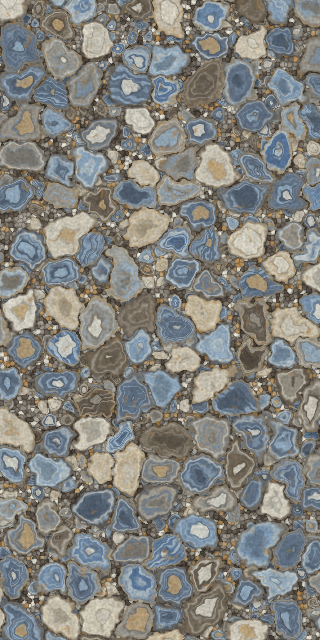
Reproduce this texture procedurally as a WebGL 1 fragment shader.

```glsl
precision highp float;
uniform vec2 u_resolution;

#define STONES 8.4        // large stones across the width
#define PEBBLES 21.0      // small stones across the width
#define GRAINS 72.0       // gravel grains across the width
#define GAP 0.055         // gravel seam between touching stones
#define WOBBLE 0.16       // irregularity of the outlines
#define BAND_CONTRAST 0.85
#define RIM_STRENGTH 0.7
#define SPECKLE 0.13

const vec3 SLATE = vec3(0.37, 0.43, 0.50);
const vec3 SKY   = vec3(0.57, 0.66, 0.73);
const vec3 DEEP  = vec3(0.30, 0.41, 0.55);
const vec3 GREY  = vec3(0.58, 0.56, 0.52);
const vec3 CREAM = vec3(0.82, 0.81, 0.76);
const vec3 TAN   = vec3(0.70, 0.60, 0.44);
const vec3 BROWN = vec3(0.45, 0.41, 0.35);
const vec3 UMBER = vec3(0.31, 0.27, 0.23);
const vec3 AMBER = vec3(0.64, 0.46, 0.25);

vec2 hash2(vec2 c) {
  vec3 q = fract(c.xyx * vec3(0.1031, 0.1030, 0.0973));
  q += dot(q, q.yzx + 33.33);
  return fract((q.xx + q.yz) * q.zy);
}

float corner(vec2 cell, vec2 offset) {
  return dot(hash2(cell + 57.0) * 2.0 - 1.0, offset);
}

// Gradient noise, roughly -0.7 to 0.7
float noise(vec2 p) {
  vec2 i = floor(p), f = fract(p);
  vec2 u = f * f * f * (f * (f * 6.0 - 15.0) + 10.0);
  vec2 e = vec2(1.0, 0.0);
  return 1.4 * mix(mix(corner(i, f), corner(i + e, f - e), u.x),
                   mix(corner(i + e.yx, f - e.yx), corner(i + 1.0, f - 1.0), u.x), u.y);
}

float fbm(vec2 p) {
  return noise(p) + 0.5 * noise(p * 2.1 + 9.3) + 0.25 * noise(p * 4.3 + 4.7);
}

// Packed, flattened ellipses: returns depth below the outline of the closest one
float packStones(vec2 p, out vec2 id, out vec2 local) {
  float first = 9.0, second = 9.0;
  vec2 cell = floor(p);
  id = cell;
  local = vec2(0.0);
  for (int j = -1; j <= 1; j++) {
    for (int i = -1; i <= 1; i++) {
      vec2 c = cell + vec2(float(i), float(j));
      vec2 shape = hash2(c + 13.0);
      vec2 turn = hash2(c + 29.0) * 6.2832;
      vec2 q = p - c - 0.5 - (hash2(c) - 0.5) * 0.72;
      float cs = cos(turn.x), sn = sin(turn.x);
      q = vec2(cs * q.x + sn * q.y, cs * q.y - sn * q.x);
      float stretch = mix(1.0, 1.3, shape.y);
      q /= mix(0.43, 0.67, shape.x) * vec2(stretch, 1.0 / stretch);
      float d = length(q) * (1.0 + 0.07 * cos(3.0 * atan(q.y, q.x + 1e-5) + turn.y));
      if (d < first) {
        second = first;
        first = d;
        id = c;
        local = q;
      } else {
        second = min(second, d);
      }
    }
  }
  // Smooth minimum rounds the pressed corners
  float a = 1.0 - first, b = (second - first) * 0.65;
  float h = max(0.14 - abs(a - b), 0.0) / 0.14;
  return min(a, b) - h * h * 0.035;
}

// Banded slice: rind, concentric or straight layers, crystal heart
vec3 agate(vec2 id, vec2 local, float t) {
  vec2 kind = hash2(id + 71.0), style = hash2(id + 113.0), heart = hash2(id + 151.0);
  vec2 seed = id * 3.7;
  vec3 body = SLATE, layer = SKY;
  if (kind.x > 0.30) { body = mix(SKY, DEEP, kind.y * 0.9); layer = mix(SKY, CREAM, 0.45); }
  if (kind.x > 0.49) { body = GREY; layer = mix(SLATE, SKY, kind.y); }
  if (kind.x > 0.67) { body = mix(CREAM, TAN, kind.y * 0.6); layer = mix(CREAM, GREY, 0.3); }
  if (kind.x > 0.85) { body = mix(BROWN, UMBER, kind.y * 0.6); layer = GREY; }

  float cloud = fbm(local * 1.6 + seed);
  float along = style.x < 0.16 ? local.y * 1.2 : t + 0.06 * cloud;
  float band = noise(vec2(along * mix(4.0, 10.0, style.y) + seed.x, seed.y + 0.37));
  vec3 color = mix(body, layer, BAND_CONTRAST * smoothstep(-0.12, 0.3, band));
  color = mix(color, body * 0.86, 0.6 * smoothstep(0.0, 0.6, cloud));

  float start = mix(0.32, 0.8, heart.x);
  float inner = t + 0.12 * cloud - start;
  vec3 core = heart.y < 0.4 ? CREAM : heart.y < 0.6 ? TAN : heart.y < 0.8 ? layer : body * 0.78;
  color = mix(color, body * 0.72, 0.6 * exp(-pow(inner / 0.05, 2.0)));
  color = mix(color, core, 0.85 * smoothstep(0.0, 0.08, inner));
  color = mix(color, AMBER, 0.5 * smoothstep(0.35, 0.8, fbm(local * 2.3 - seed)));

  float pale = exp(-pow((t - 0.17) / 0.05, 2.0));
  color = mix(color, CREAM, pale * 0.65 * style.x);
  vec3 rind = mix(UMBER, TAN, kind.y);
  return mix(color, rind, RIM_STRENGTH * (1.0 - smoothstep(0.03, 0.13, t)));
}

vec3 gravel(vec2 uv) {
  vec2 id, local;
  float depth = packStones(uv * GRAINS, id, local);
  vec2 r = hash2(id + 191.0);
  vec3 color = mix(UMBER, GREY * 1.08, r.x);
  if (r.y > 0.74) color = mix(TAN, AMBER, r.x * 0.7);
  if (r.y > 0.87) color = CREAM;
  return color * mix(0.75, 1.05, smoothstep(0.0, 0.35, depth));
}

void main() {
  vec2 uv = gl_FragCoord.xy / u_resolution.x;
  float pixel = 1.0 / u_resolution.x;
  vec2 warp = vec2(noise(uv * 21.0), noise(uv * 21.0 + 37.0))
            + 0.4 * vec2(noise(uv * 55.0), noise(uv * 55.0 + 17.0));
  vec2 id, local;
  vec3 color = gravel(uv);

  // Small chips fill the gaps
  float depth = packStones(uv * PEBBLES + warp * WOBBLE + 40.0, id, local);
  float edge = pixel * PEBBLES;
  float chip = smoothstep(-edge, edge, depth - GAP * 2.0) * step(0.3, hash2(id + 5.0).x);
  color = mix(color, agate(id + 300.0, local, depth - GAP * 2.0), chip * 0.9);

  // Large slices lie on top, with a soft contact shadow
  depth = packStones(uv * STONES + warp * WOBBLE + 80.0, id, local);
  edge = pixel * STONES;
  color *= 1.0 - 0.25 * smoothstep(-0.16, GAP, depth);
  color = mix(color, agate(id, local, depth - GAP), smoothstep(-edge, edge, depth - GAP));

  // Mineral speckle over everything
  color *= 1.0 + SPECKLE * (noise(uv * 120.0) + 0.6 * noise(uv * 47.0 + 5.0));
  gl_FragColor = vec4(clamp(color, 0.0, 1.0), 1.0);
}
```
